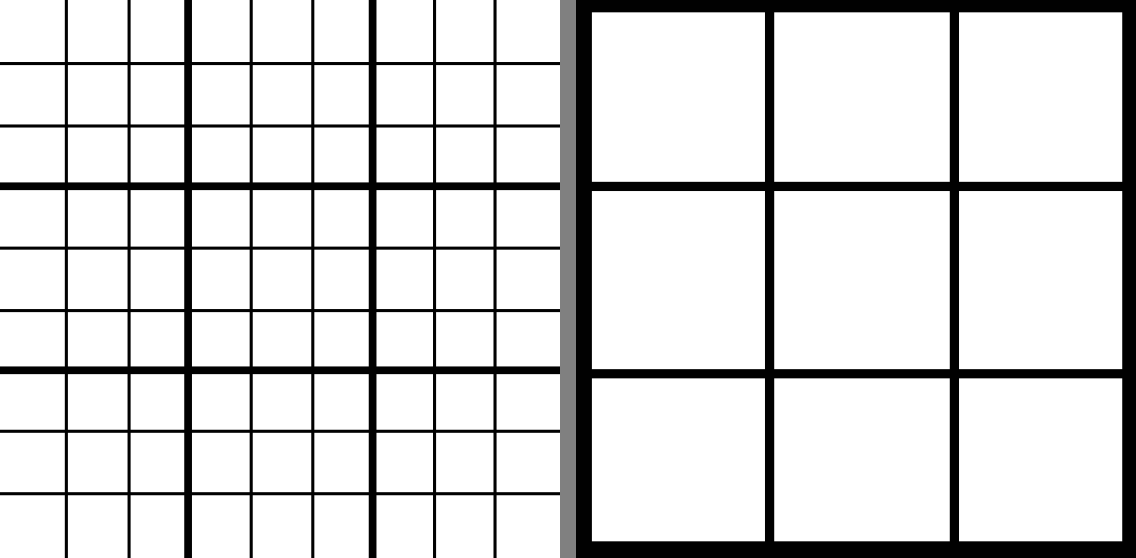
Left: the whole. Right: its middle third, enlarged.
Reproduce this pattern procedurally as a WebGL 2 fragment shader.

```glsl
#version 300 es
precision highp float;
// Black ruled grid on white: nine by nine cells, every third line heavy, slightly uneven spacing.

#define BLOCKS 3
#define LINES_PER_BLOCK 3
#define THIN_WIDTH 0.0055
#define HEAVY_WIDTH 0.0138
#define COLUMN_BEND -0.00133
#define ROW_BEND 0.0013
#define INK vec3(0.005)
#define PAPER vec3(1.0)

uniform vec2 u_resolution;
out vec4 fragColor;

// Antialiased coverage of one line; the distance wraps around the canvas.
float lineCoverage(float coord, float center, float width, float pixel) {
    float dist = abs(fract(coord - center + 0.5) - 0.5);
    return clamp((0.5 * width - dist) / pixel + 0.5, 0.0, 1.0);
}

// Parallel lines along one axis: two thin lines, then a heavy one, per block.
// Each line of a block has its own start and step; bend makes the spacing drift.
float ruling(float coord, vec3 start, vec3 stepSize, float bend, float pixel) {
    float ink = 0.0;
    // The last heavy line would fall on the canvas edge and is left out.
    for (int i = 0; i < BLOCKS * LINES_PER_BLOCK - 1; i++) {
        int slot = i % LINES_PER_BLOCK;
        float block = float(i / LINES_PER_BLOCK);
        float center = start[slot] + block * (stepSize[slot] + bend * block);
        float width = slot == LINES_PER_BLOCK - 1 ? HEAVY_WIDTH : THIN_WIDTH;
        ink = max(ink, lineCoverage(coord, center, width, pixel));
    }
    return ink;
}

void main() {
    vec2 uv = gl_FragCoord.xy / u_resolution;
    vec2 pixel = 1.0 / u_resolution;

    float columns = ruling(uv.x, vec3(0.1185, 0.2305, 0.3359),
                           vec3(0.3314, 0.3294, 0.3308), COLUMN_BEND, pixel.x);
    float rows = ruling(uv.y, vec3(0.1152, 0.2271, 0.3364),
                        vec3(0.3269, 0.3269, 0.3285), ROW_BEND, pixel.y);

    // Crossing lines merge into one layer of ink.
    float ink = 1.0 - (1.0 - columns) * (1.0 - rows);
    fragColor = vec4(mix(PAPER, INK, ink), 1.0);
}
```
